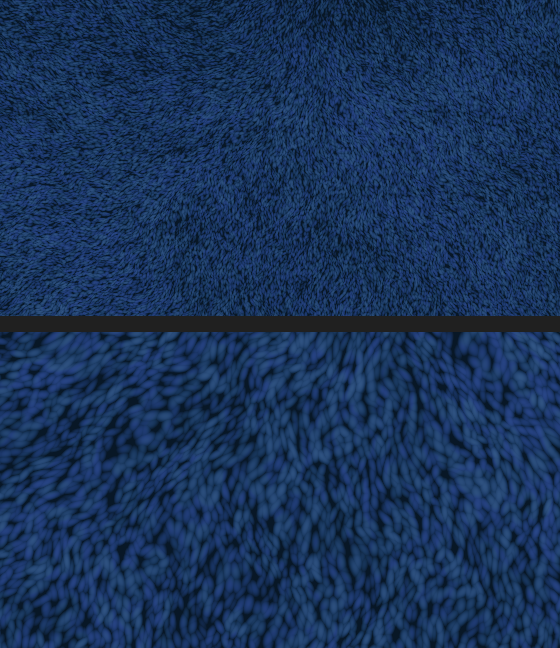
Top: the whole. Bottom: its middle third, enlarged.
Reproduce this texture procedurally as a WebGL 2 fragment shader.

```glsl
#version 300 es
precision highp float;
// Deep blue plush pile: short overlapping tufts combed along a flowing field.
// Elongated cellular noise at three scales gives fibres, locks and clumps;
// their summed height drives a ramp from shadowed gaps to lit tips.

uniform vec2 u_resolution;
out vec4 fragColor;

const float FIBRE_SIZE = 0.0088;
const float LOCK_SIZE = 0.021;
const float CLUMP_SIZE = 0.062;

vec3 hash3(vec2 cell) {
  vec3 h = fract(cell.xyx * vec3(0.1031, 0.1030, 0.0973));
  h += dot(h, h.yxz + 33.33);
  return fract((h.xxy + h.yzz) * h.zyx);
}

vec2 rotate(vec2 v, float angle) {
  float c = cos(angle), s = sin(angle);
  return vec2(c * v.x + s * v.y, c * v.y - s * v.x);
}

// Combing angle: nearly level at the left, steep towards the right.
float combAngle(vec2 p) {
  float turn = smoothstep(0.25, 1.15, p.x + 0.12 * sin(p.y * 5.0));
  float leftTilt = mix(0.45, -0.4, smoothstep(0.0, 0.9, p.y));
  float rightTilt = 1.95 + 0.35 * sin(p.x * 4.0 + p.y * 3.0);
  float sway = 0.22 * sin(p.x * 9.0 + 3.0 * sin(p.y * 7.0));
  return mix(leftTilt, rightTilt, turn) + sway;
}

// Height of the topmost elongated tuft; radii are in cell widths.
float tuftHeight(vec2 p, float size, float angle, vec2 radii, float spread) {
  vec2 grid = p / size;
  vec2 home = floor(grid);
  float height = -0.6;
  for (int y = -2; y <= 2; y++) {
    for (int x = -2; x <= 2; x++) {
      vec2 cell = home + vec2(x, y);
      vec3 rnd = hash3(cell + 17.0);
      vec2 offset = grid - cell - rnd.xy;
      float lean = angle + spread * (fract(rnd.z * 7.31) - 0.5);
      vec2 local = rotate(offset, lean) / radii;
      height = max(height, 1.0 - dot(local, local) + 0.75 * (rnd.z - 0.5));
    }
  }
  return height;
}

// Broad light and shade over the cloth.
float broadLight(vec2 p) {
  float waves = sin(p.x * 4.3 + 2.0 * sin(p.y * 3.1))
              + sin(p.y * 7.0 - p.x * 3.0 + 1.2 * sin(p.x * 6.0))
              + 0.7 * sin(p.x * 13.0 + p.y * 17.0 + 2.0 * sin(p.y * 9.0 - p.x * 8.0));
  float topShade = smoothstep(0.6, 1.05, p.y);
  float rightShade = smoothstep(1.45, 1.85, p.x) * (1.0 - p.y);
  return 0.03 * waves - 0.15 * topShade - 0.10 * rightShade + 0.04;
}

vec3 pileColor(float tone, float warmth) {
  vec3 gap = vec3(0.030, 0.090, 0.150);
  vec3 body = mix(vec3(0.096, 0.203, 0.390), vec3(0.090, 0.208, 0.355), warmth);
  vec3 tip = mix(vec3(0.140, 0.248, 0.490), vec3(0.142, 0.272, 0.448), warmth);
  vec3 glint = mix(vec3(0.180, 0.305, 0.570), vec3(0.195, 0.335, 0.520), warmth);
  vec3 color = mix(gap, body, clamp((tone - 0.06) / 0.44, 0.0, 1.0));
  color = mix(color, tip, clamp((tone - 0.50) / 0.25, 0.0, 1.0));
  return mix(color, glint, clamp((tone - 0.75) / 0.30, 0.0, 1.0));
}

void main() {
  vec2 p = gl_FragCoord.xy / u_resolution.y;
  float angle = combAngle(p);

  // A slight warp keeps the rows of cells from showing.
  vec2 warped = p + 0.004 * sin(p.yx * 43.0 + 2.0 * sin(p * 29.0));

  float fibre = tuftHeight(warped, FIBRE_SIZE, angle, vec2(1.10, 0.50), 1.0);
  float lock = tuftHeight(warped + 3.7, LOCK_SIZE, angle, vec2(1.2, 0.55), 1.1);
  float clump = tuftHeight(warped + 8.1, CLUMP_SIZE, angle, vec2(1.2, 0.65), 1.6);

  float tone = 0.52 + broadLight(p);
  tone += 0.50 * (fibre - 0.72);
  tone += 0.18 * (lock - 0.75);
  tone += 0.12 * (clump - 0.80);

  // Each lock leans towards a purer or a greyer blue.
  float tint = sin(p.x * 11.0 + p.y * 8.0) + sin(p.x * 61.0 + 3.0 * sin(p.y * 53.0));
  float warmth = smoothstep(0.45, 1.0, lock + 0.15 * tint);
  fragColor = vec4(pileColor(tone, warmth), 1.0);
}
```
